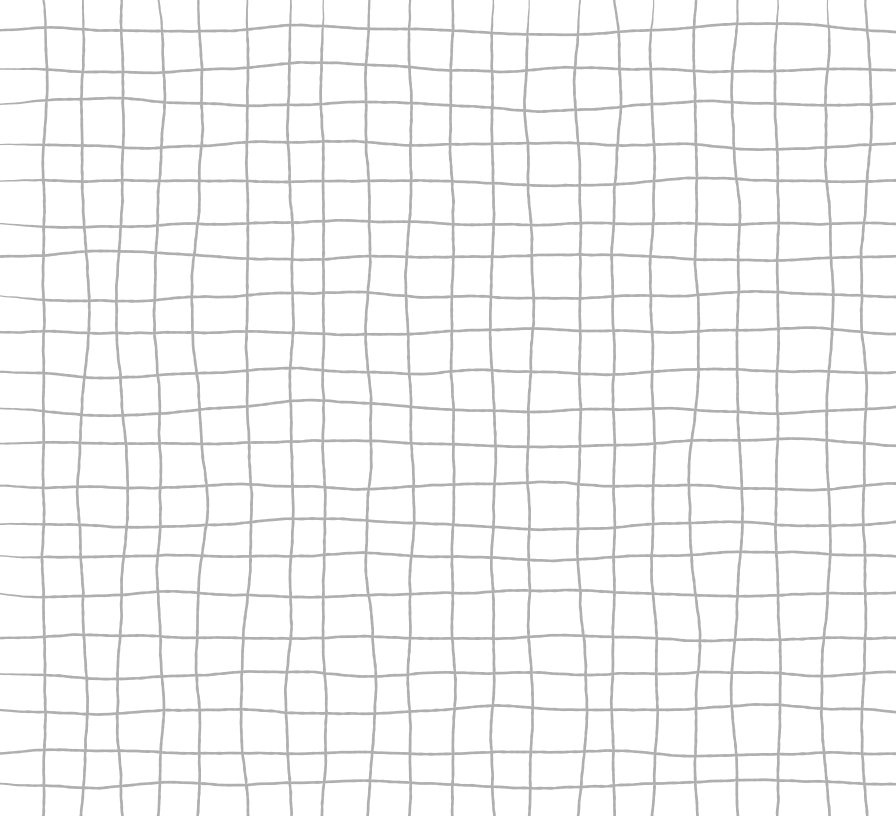
A Shadertoy shader for this pattern:

```glsl
#define CELLS vec2(21.7, 21.55)       // cell widths across and down the canvas
#define FIRST_LINE vec2(0.93, 0.77)   // first line on each axis, in cells
#define LINE_COUNT 21.0
#define HALF_WIDTH 0.00166            // of the canvas height
#define SPACING_JITTER 0.13
#define SWAY 0.42
#define KINK 0.10
#define ROUGHNESS 0.35
#define INK vec3(0.685)
#define PAPER vec3(1.0)

float hash(vec2 p) {
    vec3 q = fract(p.xyx * vec3(0.1031, 0.1030, 0.0973));
    q += dot(q, q.yzx + 33.33);
    return fract((q.x + q.y) * q.z);
}

// One-dimensional gradient noise, roughly -0.5 to 0.5
float gradientNoise(float t, float seed) {
    float i = floor(t), f = t - i;
    float g0 = hash(vec2(i, seed)) * 2.0 - 1.0;
    float g1 = hash(vec2(i + 1.0, seed)) * 2.0 - 1.0;
    float u = f * f * f * (f * (f * 6.0 - 15.0) + 10.0);
    return mix(g0 * f, g1 * (f - 1.0), u);
}

// Sideways drift of one hand-drawn line, in cells
float drift(float along, float seed) {
    float spacing = (hash(vec2(seed, 7.0)) * 2.0 - 1.0) * SPACING_JITTER;
    float sway = SWAY * gradientNoise(along * 0.19 + 40.0, seed + 0.31);
    float kink = KINK * gradientNoise(along * 0.63 + 70.0, seed + 0.57);
    float tremor = 0.02 * gradientNoise(along * 3.1 + 90.0, seed + 0.73);
    return spacing + sway + kink + tremor;
}

// Ink coverage of one family of lines; along runs from where the strokes begin
float strokes(float across, float along, float cellSize, float family) {
    float pixel = 1.0 / iResolution.y;
    float nearest = floor(across + 0.5);
    float ink = 0.0;
    for (int k = -1; k <= 1; k++) {
        float index = nearest + float(k);
        if (index < 0.0 || index >= LINE_COUNT) continue;
        float seed = index * 3.0 + family;
        float offset = abs(across - index - drift(along, seed)) * cellSize;

        // Rough edges, and a thinner start on some strokes
        float rough = 1.0 + ROUGHNESS * gradientNoise(along * 8.0, seed + 0.19);
        float taper = mix(mix(0.4, 1.0, hash(vec2(seed, 19.0))), 1.0,
                          smoothstep(0.0, 1.4, along));
        float edge = HALF_WIDTH * rough * taper - offset;
        ink = max(ink, clamp(edge / pixel + 0.5, 0.0, 1.0));
    }
    return ink;
}

void mainImage(out vec4 fragColor, in vec2 fragCoord) {
    vec2 uv = fragCoord / iResolution.xy;
    vec2 cell = uv * CELLS;
    vec2 grid = cell - FIRST_LINE;
    vec2 cellSize = vec2(iResolution.x / iResolution.y, 1.0) / CELLS;

    // Columns begin at the top, rows at the left
    float columns = strokes(grid.x, CELLS.y - cell.y, cellSize.x, 11.0);
    float rows = strokes(grid.y, cell.x, cellSize.y, 211.0);

    fragColor = vec4(mix(PAPER, INK, max(columns, rows)), 1.0);
}
```
